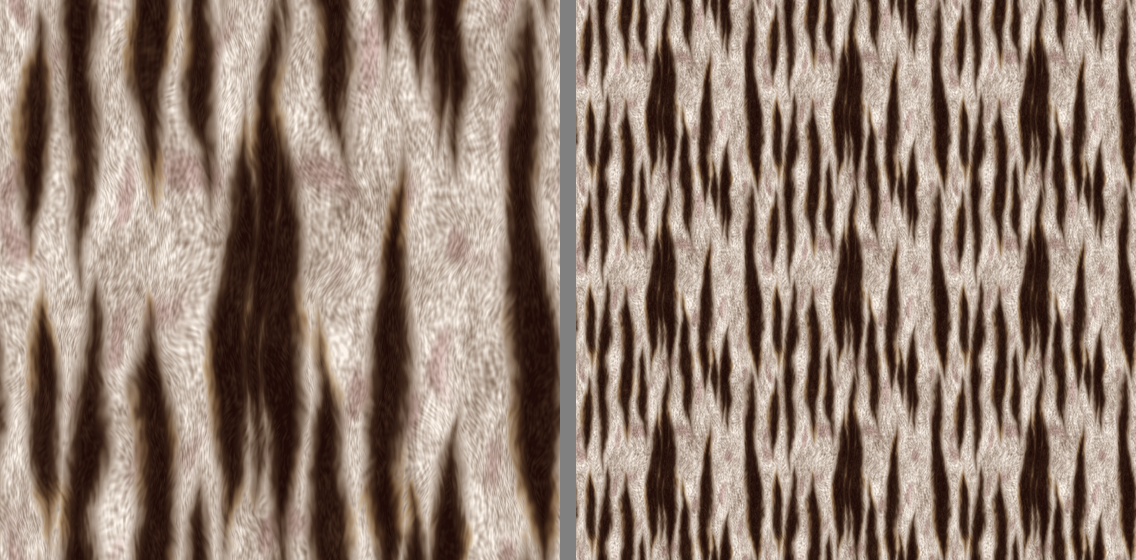
Left: one tile. Right: repeated 3 by 3.
A Shadertoy shader for this texture:

```glsl
float hash(vec2 p) {
    vec3 q = fract(p.xyx * 0.1031);
    q += dot(q, q.yzx + 33.33);
    return fract((q.x + q.y) * q.z);
}

// Gradient noise that wraps after a whole number of cells
float cornerSlope(vec2 cell, vec2 offset, vec2 period, float seed) {
    float angle = 6.2832 * hash(mod(cell, period) + seed * 17.3);
    return dot(vec2(cos(angle), sin(angle)), offset);
}

float wrapNoise(vec2 p, vec2 period, float seed) {
    p *= period;
    vec2 cell = floor(p);
    vec2 f = p - cell;
    vec2 s = f * f * f * (f * (f * 6.0 - 15.0) + 10.0);
    vec2 e = vec2(1.0, 0.0);
    float low = mix(cornerSlope(cell, f, period, seed),
                    cornerSlope(cell + e.xy, f - e.xy, period, seed), s.x);
    float high = mix(cornerSlope(cell + e.yx, f - e.yx, period, seed),
                     cornerSlope(cell + e.xx, f - e.xx, period, seed), s.x);
    return mix(low, high, s.y);
}

// Depth inside one tapered, slightly slanted stripe
float stripeDepth(vec2 p, vec2 center, float halfWidth, float halfLength, float slant) {
    vec2 d = fract(p - center + 0.5) - 0.5;
    float along = d.y / halfLength;
    return halfWidth * (1.0 - along * along) - abs(d.x + slant * d.y);
}

// Deepest of all scattered stripes
float stripeField(vec2 p, float columns) {
    float depth = -1.0;
    for (float col = 0.0; col < columns; col++) {
        for (float row = 0.0; row < 2.0; row++) {
            vec2 id = vec2(col, row * 13.0);
            float size = hash(id + 41.0);
            vec2 center = vec2((col + 0.15 + 0.7 * hash(id + 5.0)) / columns,
                               0.5 * row + 0.5 * hash(id + 23.0));
            float halfWidth = mix(0.015, 0.040, size * hash(id + 67.0) + 0.2 * size);
            float halfLength = mix(0.11, 0.40, size);
            float slant = 0.12 * (hash(id + 89.0) - 0.5);
            depth = max(depth, stripeDepth(p, center, halfWidth, halfLength, slant));
        }
    }
    return depth;
}

// Hair strands whose lean follows a slow sideways drift
float strands(vec2 p, vec2 period, float lean, float seed) {
    float drift = wrapNoise(p, vec2(5.0, 4.0), seed + 1.0)
                + 0.4 * wrapNoise(p, vec2(11.0, 9.0), seed + 2.0);
    return wrapNoise(p + vec2(lean * drift, 0.0), period, seed);
}

vec3 furRamp(float tone) {
    vec3 umber = vec3(0.125, 0.045, 0.03);
    vec3 brown = vec3(0.29, 0.20, 0.14);
    vec3 taupe = vec3(0.56, 0.475, 0.41);
    vec3 cream = vec3(0.95, 0.91, 0.87);
    vec3 color = mix(umber, brown, clamp(tone / 0.22, 0.0, 1.0));
    color = mix(color, taupe, clamp((tone - 0.22) / 0.30, 0.0, 1.0));
    return mix(color, cream, clamp((tone - 0.52) / 0.48, 0.0, 1.1));
}

void mainImage(out vec4 fragColor, in vec2 fragCoord) {
    vec2 uv = fragCoord / iResolution.xy;

    // Fur layers from broad tufts to fine hairs
    float tufts = strands(uv, vec2(22.0, 7.0), 0.05, 3.0);
    float locks = strands(uv, vec2(60.0, 17.0), 0.06, 7.0);
    float hairs = strands(uv, vec2(130.0, 36.0), -0.07, 11.0);
    float fineHairs = strands(uv, vec2(230.0, 84.0), 0.08, 15.0);
    float fur = 0.16 * tufts + 0.17 * locks + 0.20 * hairs + 0.24 * fineHairs;

    // Stripes with wavering, hairy borders
    vec2 bent = uv;
    bent.x += 0.022 * wrapNoise(uv, vec2(5.0, 4.0), 19.0)
            + 0.010 * wrapNoise(uv, vec2(14.0, 8.0), 21.0);
    float depth = stripeField(bent, 9.0);
    depth += 0.012 * wrapNoise(uv, vec2(12.0, 7.0), 25.0);
    depth += 0.010 * locks + 0.010 * hairs + 0.006 * fineHairs;
    float stripe = smoothstep(-0.024, 0.012, depth);

    // Pale coat and dark stripe tones
    float shade = wrapNoise(uv, vec2(7.0, 4.0), 29.0);
    float paleTone = 0.82 + 0.16 * shade + fur;
    float darkTone = 0.05 + 0.06 * shade + 0.40 * fur;
    vec3 color = furRamp(mix(paleTone, darkTone, stripe));

    // Mauve flecks in the coat and golden stripe borders
    float fleck = smoothstep(0.12, 0.50, strands(uv, vec2(17.0, 8.0), 0.07, 33.0));
    color *= mix(vec3(1.0), vec3(0.85, 0.77, 0.77), fleck * (1.0 - stripe));
    float border = 4.0 * stripe * (1.0 - stripe);
    float gold = smoothstep(0.0, 0.4, wrapNoise(uv, vec2(9.0, 6.0), 37.0));
    color *= mix(vec3(1.0), vec3(1.02, 0.95, 0.80), border * gold);

    fragColor = vec4(clamp(color, 0.0, 1.0), 1.0);
}
```
